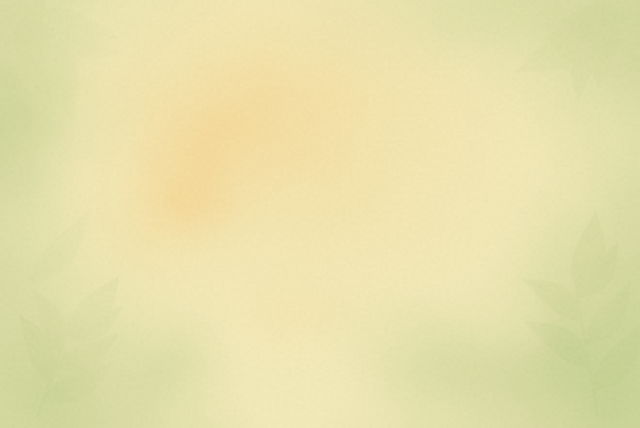
A Shadertoy shader for this background:

```glsl
// Soft watercolour wash: warm centre, green borders and faint leafy sprigs on paper.

const vec3 CREAM = vec3(0.945, 0.910, 0.718);
const vec3 PEACH = vec3(0.955, 0.838, 0.580);
const vec3 SAGE = vec3(0.770, 0.815, 0.575);
const vec3 LEAF = vec3(0.700, 0.765, 0.505);

vec2 hashGradient(vec2 cell) {
    vec2 h = vec2(dot(cell, vec2(127.1, 311.7)), dot(cell, vec2(269.5, 183.3)));
    return 2.0 * fract(sin(h) * 43758.5) - 1.0;
}

float gradientNoise(vec2 p) {
    vec2 i = floor(p), f = fract(p);
    vec2 u = f * f * f * (f * (f * 6.0 - 15.0) + 10.0);
    vec2 e = vec2(1.0, 0.0);
    float low = mix(dot(hashGradient(i), f), dot(hashGradient(i + e), f - e), u.x);
    float high = mix(dot(hashGradient(i + e.yx), f - e.yx),
                     dot(hashGradient(i + e.xx), f - e.xx), u.x);
    return mix(low, high, u.y);
}

float fbm(vec2 p) {
    float sum = 0.0, amp = 0.5;
    for (int i = 0; i < 4; i++) {
        sum += amp * gradientNoise(p);
        p = mat2(1.6, 1.2, -1.2, 1.6) * p + 3.7;
        amp *= 0.5;
    }
    return sum;
}

float glow(vec2 p, vec2 centre, vec2 radius) {
    vec2 q = (p - centre) / radius;
    return exp(-dot(q, q));
}

float line(vec2 p, vec2 a, vec2 b, float width) {
    vec2 d = b - a;
    float t = clamp(dot(p - a, d) / dot(d, d), 0.0, 1.0);
    return 1.0 - smoothstep(0.0, width, length(p - a - d * t));
}

// Pointed blade with a soft fill, a darker rim and a midrib
float leaf(vec2 p, vec2 base, vec2 tip, float halfWidth) {
    vec2 axis = tip - base;
    float len = length(axis);
    axis /= len;
    vec2 q = p - base;
    float u = clamp(dot(q, axis) / len, 0.0, 1.0);
    float v = dot(q, vec2(-axis.y, axis.x)) + 0.012 * sin(3.1416 * u);
    float outside = max(0.0, abs(dot(q, axis) - 0.5 * len) - 0.5 * len);
    float d = max(abs(v) - halfWidth * sin(3.1416 * pow(u, 0.8)), outside);
    float fill = 1.0 - smoothstep(-0.005, 0.005, d);
    float rim = fill * smoothstep(-0.012, 0.0, d);
    float rib = fill * (1.0 - smoothstep(0.0, 0.004, abs(v)));
    return 0.65 * fill + 0.3 * rim + 0.25 * rib;
}

// Stem with alternating leaves that shorten upward, ending in one leaf
float sprig(vec2 p, vec2 root, vec2 top, float leafLength, float spread) {
    vec2 dir = normalize(top - root);
    float shade = 0.5 * line(p, root, top, 0.007);
    for (int i = 0; i < 5; i++) {
        float t = 0.2 + 0.18 * float(i);
        float side = mod(float(i), 2.0) * 2.0 - 1.0;
        float a = side * spread;
        vec2 out1 = mat2(cos(a), sin(a), -sin(a), cos(a)) * dir;
        vec2 base = mix(root, top, t);
        float len = leafLength * (1.1 - 0.25 * t);
        shade = max(shade, leaf(p, base, base + out1 * len, 0.17 * len));
    }
    vec2 lean = normalize(dir + 0.45 * vec2(dir.y, -dir.x));
    return max(shade, leaf(p, top, top + lean * leafLength, 0.19 * leafLength));
}

void mainImage(out vec4 fragColor, in vec2 fragCoord) {
    vec2 p = fragCoord / iResolution.xy * vec2(1.5, 1.0);
    float cloud = fbm(p * 3.2 + 5.0);
    vec2 w = p + 0.09 * vec2(fbm(p * 4.0), fbm(p * 4.0 + 17.0));

    // Green border wash with denser pools
    float rim = length((w - vec2(0.76, 0.60)) / vec2(0.80, 0.80));
    float green = 0.50 * smoothstep(0.50, 1.15, rim);
    green += 0.35 * glow(w, vec2(0.00, 0.72), vec2(0.12, 0.22));
    green += 0.25 * glow(w, vec2(0.10, 0.10), vec2(0.25, 0.22));
    green += 0.28 * glow(w, vec2(0.40, 0.15), vec2(0.14, 0.10));
    green += 0.42 * glow(w, vec2(1.04, 0.16), vec2(0.24, 0.11));
    green += 0.45 * glow(w, vec2(1.46, 0.17), vec2(0.24, 0.30));
    green += 0.32 * glow(w, vec2(1.10, 1.00), vec2(0.28, 0.12));
    green += 0.25 * glow(w, vec2(1.46, 0.92), vec2(0.20, 0.20));
    green -= 0.18 * glow(w, vec2(0.66, 0.00), vec2(0.16, 0.20));
    green += 0.30 * cloud * smoothstep(0.3, 0.8, rim);

    // Warm centre
    float warm = 0.60 * glow(w, vec2(0.42, 0.54), vec2(0.13, 0.12));
    warm += 0.32 * glow(w, vec2(0.53, 0.70), vec2(0.16, 0.12));
    warm += 0.45 * glow(w, vec2(0.68, 0.71), vec2(0.38, 0.28));
    warm += 0.14 * glow(w, vec2(0.70, 0.27), vec2(0.12, 0.07));
    warm *= 1.0 + 0.7 * cloud;

    vec3 color = mix(CREAM, PEACH, clamp(warm, 0.0, 1.0));
    color = mix(color, SAGE, clamp(green, 0.0, 1.0));

    // Faint sprigs in the corners
    float right = sprig(p, vec2(1.40, 0.03), vec2(1.35, 0.33), 0.18, 0.80);
    float left = sprig(p, vec2(0.09, 0.03), vec2(0.16, 0.23), 0.17, 0.75);
    float upper = sprig(p, vec2(1.50, 0.98), vec2(1.36, 0.87), 0.15, 0.60);
    float hanging = sprig(p, vec2(0.08, 1.02), vec2(0.15, 0.90), 0.18, 0.70);
    float lone = leaf(p, vec2(0.07, 0.34), vec2(0.21, 0.51), 0.03);
    float foliage = 0.30 * right + 0.24 * left + 0.18 * upper + 0.14 * (hanging + lone);
    color = mix(color, LEAF, foliage * (0.85 + cloud));

    // Paper grain
    float grain = gradientNoise(p * 110.0) + 0.6 * gradientNoise(p * 190.0 + 9.0);
    fragColor = vec4(color + 0.014 * grain, 1.0);
}
```
